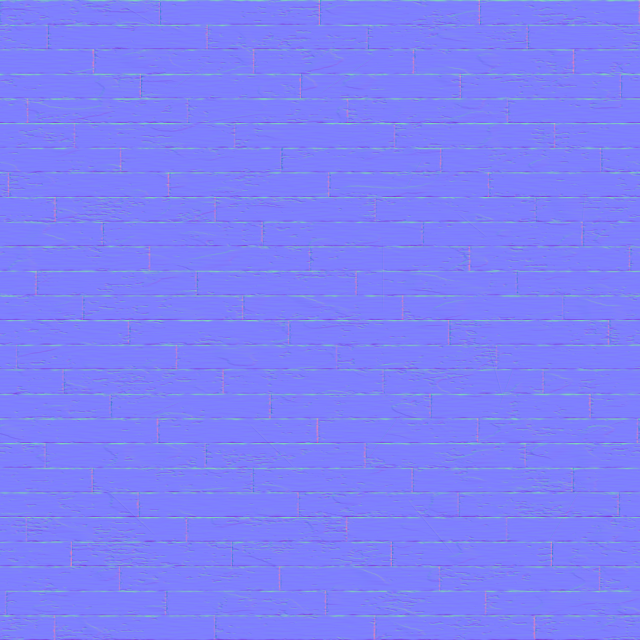
A three.js fragment shader for this texture map:

```glsl
// Tangent-space normal map of worn, painted floorboards: 26 courses of 4 staggered planks.
varying vec2 vUv;

const float ROWS = 26.0;
const float COLUMNS = 4.0;
const float STAGGER = 0.2935;
const float STEP = 0.0006;

float hash(vec2 p) {
  vec3 q = fract(vec3(p.xyx) * 0.1031);
  q += dot(q, q.yzx + 33.33);
  return fract((q.x + q.y) * q.z);
}

vec2 gradientAt(vec2 cell) {
  float angle = 6.2832 * hash(cell);
  return vec2(cos(angle), sin(angle));
}

float gradientNoise(vec2 p) {
  vec2 i = floor(p), f = fract(p);
  vec2 w = f * f * f * (f * (f * 6.0 - 15.0) + 10.0);
  vec2 e = vec2(1.0, 0.0);
  float low = mix(dot(gradientAt(i), f), dot(gradientAt(i + e), f - e), w.x);
  float high = mix(dot(gradientAt(i + e.yx), f - e.yx), dot(gradientAt(i + 1.0), f - 1.0), w.x);
  return mix(low, high, w.y);
}

// Soft band that fades with distance from an edge
float edgeBand(float d, float width) {
  return 1.0 - smoothstep(0.0, width * 2.0, d);
}

// Paint relief: grain, long flaked streaks and curved ledges
float paintHeight(vec2 p, float wear) {
  float grain = gradientNoise(p * vec2(38.0, 290.0));
  float flakes = gradientNoise(p * vec2(42.0, 250.0) + 5.0)
               + 0.6 * gradientNoise(p * vec2(130.0, 520.0));
  float chipped = smoothstep(0.3, 0.65, flakes + wear);
  float contour = gradientNoise(p * vec2(10.0, 34.0)) + 0.04 * flakes;
  float ledge = smoothstep(-0.03, 0.03, contour - 0.1);
  float ledgeAmount = smoothstep(-0.05, 0.3, gradientNoise(p * vec2(14.0, 20.0) + 9.0));
  return 0.00015 * grain - 0.00042 * chipped + 0.0004 * ledge * ledgeAmount;
}

// Thin straight scratches lying across the boards
vec2 scratchTilt(vec2 uv) {
  vec2 tilt = vec2(0.0);
  for (int i = 0; i < 18; i++) {
    float k = float(i);
    vec2 offset = uv - vec2(hash(vec2(k, 3.0)), hash(vec2(k, 17.0)));
    float angle = 3.1416 * hash(vec2(k, 29.0));
    vec2 along = vec2(cos(angle), sin(angle));
    vec2 across = vec2(-along.y, along.x);
    float reach = mix(0.02, 0.07, hash(vec2(k, 41.0)));
    float d = dot(offset, across) / 0.0009;
    float taper = 1.0 - smoothstep(reach * 0.5, reach, abs(dot(offset, along)));
    tilt += across * d * exp(-d * d) * taper * 0.3;
  }
  return tilt;
}

// Broken bevels on the four sides of a plank; local is measured from its lower left
vec2 bevelTilt(vec2 local, vec2 size, vec2 p, float strength) {
  float ragged = gradientNoise(p * vec2(110.0, 60.0));
  float jag = gradientNoise(vec2(p.x * 20.0, p.y * 330.0));
  float patchy = clamp(0.6 + 1.3 * gradientNoise(p * vec2(45.0, 8.0) + 3.0), 0.15, 1.0);
  float top = edgeBand(size.y - local.y + 0.0012 * ragged, 0.0014);
  float bottom = edgeBand(local.y + 0.001 * ragged, 0.0011);
  float right = edgeBand(size.x - local.x + 0.003 * jag, 0.0015);
  float left = edgeBand(local.x + 0.003 * jag, 0.0011);
  vec2 bevel = vec2((right - 0.6 * left) * strength, (0.95 * top - 0.6 * bottom) * patchy);
  // Splintered ends
  float end = exp(-min(local.x, size.x - local.x) / 0.0028);
  bevel.x += 0.9 * strength * end * gradientNoise(p * vec2(420.0, 260.0));
  return bevel;
}

vec3 boardNormal(vec2 uv) {
  // Plank layout, counted downwards from the top course
  vec2 size = 1.0 / vec2(COLUMNS, ROWS);
  float row = mod(floor((1.0 - uv.y) * ROWS), ROWS);
  float shift = row * STAGGER + 0.015 * (hash(vec2(row, 7.0)) - 0.5) * step(0.5, row);
  float x = uv.x * COLUMNS - shift;
  vec2 id = vec2(mod(floor(x), COLUMNS), row);
  vec2 local = vec2(fract(x), fract(uv.y * ROWS)) * size;
  vec2 p = local + 6.0 * vec2(hash(id + 11.0), hash(id + 53.0));

  // Wear gathers in patches, on some planks, and around their sides
  vec2 side = min(local, size - local);
  float age = hash(id + 71.0);
  float wear = 0.8 * gradientNoise(p * vec2(10.0, 32.0)) + 0.3 * age * age * age - 0.16
             + 0.35 * exp(-side.x / 0.004) + 0.25 * exp(-side.y / 0.003);

  vec2 e = vec2(STEP, 0.0);
  float h = paintHeight(p, wear);
  vec2 tilt = vec2(h - paintHeight(p + e, wear), h - paintHeight(p + e.yx, wear)) / STEP;
  tilt.y *= tilt.y < 0.0 ? 0.7 : 1.0;
  tilt += bevelTilt(local, size, p, mix(0.25, 0.8, hash(id + 97.0)));
  tilt += scratchTilt(uv);
  return normalize(vec3(tilt, 1.0));
}

void main() {
  // Average nine nearby normals for smooth edges
  vec3 normal = vec3(0.0);
  for (int i = 0; i < 9; i++) {
    vec2 offset = vec2(mod(float(i), 3.0), floor((float(i) + 0.5) / 3.0)) - 1.0;
    normal += boardNormal(vUv + offset * 0.00065) / 9.0;
  }
  // Steep, rough spots lose some of their upward component
  float steepness = max(normal.y, -0.3 * normal.y) + 0.5 * abs(normal.x);
  normal.z -= 0.26 * (1.0 - exp(-6.0 * steepness));
  gl_FragColor = vec4(normal * 0.5 + vec3(0.495, 0.498, 0.503), 1.0);
}
```
